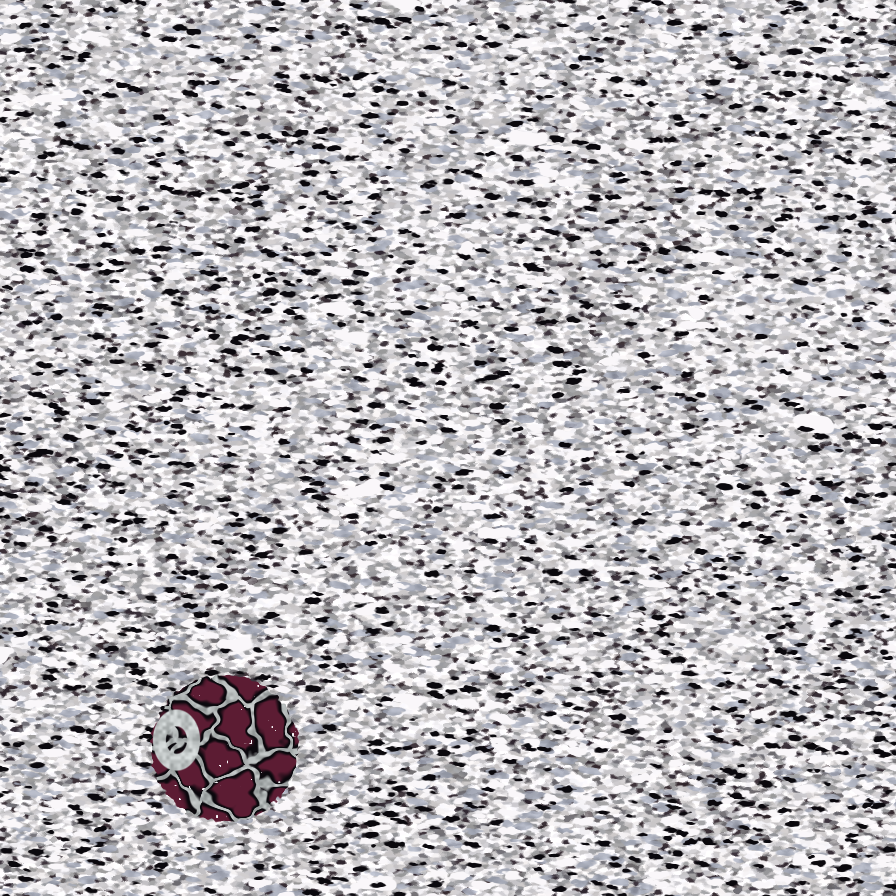
Write a Shadertoy shader that draws this texture.

```glsl
// Speckled stone of flat pale, blue-grey and black flakes, with a round maroon netted inset.

const vec3 WHITE      = vec3(0.98, 0.97, 0.98);
const vec3 PALE       = vec3(0.80, 0.79, 0.80);
const vec3 GREY       = vec3(0.62, 0.62, 0.63);
const vec3 SLATE      = vec3(0.44, 0.43, 0.45);
const vec3 UMBER      = vec3(0.22, 0.18, 0.21);
const vec3 BLUE_GREY  = vec3(0.64, 0.66, 0.72);
const vec3 BLACK      = vec3(0.04, 0.03, 0.05);
const vec3 MAROON     = vec3(0.36, 0.11, 0.20);
const vec3 NET        = vec3(0.68, 0.70, 0.70);

const vec2 GRAIN_SIZE = vec2(0.0070, 0.0040);
const vec2 BLUE_SIZE  = vec2(0.022, 0.0080);
const vec2 WHITE_SIZE = vec2(0.022, 0.0088);
const vec2 LARGE_SIZE = vec2(0.045, 0.0170);
const vec2 BLACK_SIZE = vec2(0.0165, 0.0064);
const float BLUE_DENSITY  = 0.22;
const float WHITE_DENSITY = 0.22;
const float LARGE_DENSITY = 0.015;
const float BLACK_DENSITY = 0.15;
const float EDGE = 0.0008;

const vec2 INSET_CENTER = vec2(0.251, 0.165);
const float INSET_RADIUS = 0.082;
const float INSET_CELL = 0.046;
const vec2 RING_CENTER = vec2(0.197, 0.174);

float hash(vec2 p) {
    return fract(sin(dot(p, vec2(127.1, 311.7))) * 43758.5453);
}

vec2 hash2(vec2 p) {
    return vec2(hash(p), hash(p + 57.3));
}

float noise(vec2 p) {
    vec2 i = floor(p), f = fract(p);
    f = f * f * (3.0 - 2.0 * f);
    return mix(mix(hash(i), hash(i + vec2(1, 0)), f.x),
               mix(hash(i + vec2(0, 1)), hash(i + vec2(1, 1)), f.x), f.y);
}

// Cellular pattern: the two nearest cells and the gap between their distances
float cells(vec2 p, out vec2 nearest, out vec2 second) {
    vec2 base = floor(p);
    float d1 = 9.0, d2 = 9.0;
    nearest = second = base;
    for (int y = -1; y <= 1; y++)
    for (int x = -1; x <= 1; x++) {
        vec2 id = base + vec2(x, y);
        float d = length(id + hash2(id) - p);
        if (d < d1) {
            d2 = d1; second = nearest;
            d1 = d;  nearest = id;
        } else if (d < d2) {
            d2 = d; second = id;
        }
    }
    return d2 - d1;
}

vec3 grainColor(vec2 id) {
    float pick = hash(id + 11.7);
    vec3 c = pick < 0.40 ? WHITE : pick < 0.69 ? PALE : pick < 0.86 ? GREY : pick < 0.93 ? SLATE : UMBER;
    vec3 tint = vec3(-0.01, 0.0, 0.02) * (hash(id + 3.1) - 0.5);
    return c + tint + 0.08 * (hash(id + 23.9) - 0.5);
}

// Fine grains that fill the ground
vec3 grains(vec2 uv) {
    vec2 p = uv / GRAIN_SIZE, a, b;
    p += 0.5 * vec2(noise(p * 1.3), noise(p * 1.3 + 40.0));
    float gap = cells(p, a, b);
    return mix(grainColor(a), grainColor(b), 0.5 - 0.5 * smoothstep(0.0, 0.4, gap));
}

// Coverage of scattered ragged flakes, each slightly tilted
float flakes(vec2 uv, vec2 size, float density, float seed) {
    vec2 p = uv / size + seed, base = floor(p);
    float ragged = 0.4 * (noise(p * vec2(4.0, 2.5)) - 0.5);
    float soft = EDGE / size.y, cover = 0.0;
    for (int y = -1; y <= 1; y++)
    for (int x = -1; x <= 1; x++) {
        vec2 id = base + vec2(x, y);
        if (hash(id + 5.3) > density) continue;
        vec2 v = p - id - hash2(id);
        v.y += v.x * (hash(id + 8.9) - 0.4);
        float radius = mix(0.2, 0.55, hash(id + 17.1));
        cover = max(cover, smoothstep(-soft, soft, radius - length(v) - ragged));
    }
    return cover;
}

// Maroon cells under a pale net, with one thick ring
vec3 inset(vec2 uv) {
    vec2 p = uv / INSET_CELL + 3.0, a, b;
    p += 0.3 * vec2(noise(p * 4.0), noise(p * 4.0 + 20.0));
    float gap = cells(p, a, b);
    vec3 color = mix(BLACK, MAROON, smoothstep(0.16, 0.32, gap));
    float speck = smoothstep(0.82, 0.9, noise(uv * 260.0)) * step(0.9, hash(floor(uv * 130.0)));
    color = mix(color, WHITE, speck);
    vec3 net = NET + 0.24 * (noise(uv * 240.0) - 0.5);
    color = mix(net, color, smoothstep(0.07, 0.14, gap));
    float r = length((uv - RING_CENTER) * vec2(1.1, 0.85));
    color = mix(net + 0.06, color, smoothstep(0.007, 0.009, abs(r - 0.021)));
    return color;
}

void mainImage(out vec4 fragColor, in vec2 fragCoord) {
    vec2 uv = fragCoord / iResolution.xy;

    vec3 color = grains(uv);
    vec3 blueGrey = BLUE_GREY + 0.2 * (noise(uv * 130.0) - 0.5);
    color = mix(color, blueGrey, 0.85 * flakes(uv, BLUE_SIZE, BLUE_DENSITY, 13.0));
    color = mix(color, WHITE, flakes(uv, WHITE_SIZE, WHITE_DENSITY, 71.0));
    color = mix(color, WHITE, flakes(uv, LARGE_SIZE, LARGE_DENSITY, 29.0));
    color = mix(color, BLACK, flakes(uv, BLACK_SIZE, BLACK_DENSITY, 137.0));

    // Rough-edged round inset
    float rim = length(uv - INSET_CENTER) + 0.005 * (noise(uv * 220.0) - 0.5);
    color = mix(color, inset(uv), smoothstep(EDGE, -EDGE, rim - INSET_RADIUS));

    fragColor = vec4(clamp(color, 0.0, 1.0), 1.0);
}
```
